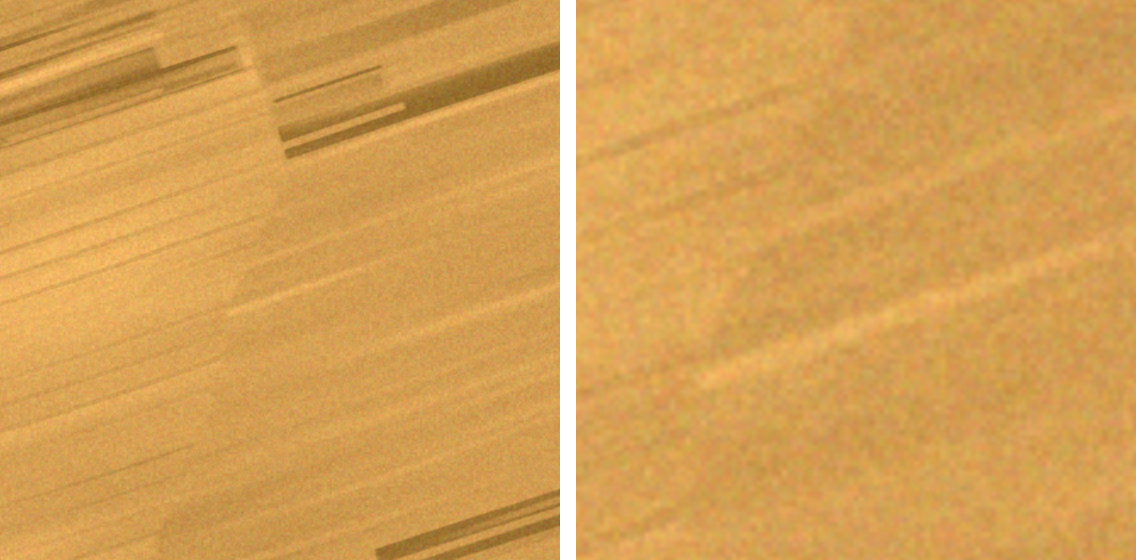
Left, the full canvas; right, a detail of the centre.
Give the GLSL for this texture, as a three.js fragment shader.

```glsl
varying vec2 vUv;

vec3 hash3(vec2 p) {
  vec3 q = fract(p.xyx * vec3(0.1031, 0.1030, 0.0973));
  q += dot(q, q.yxz + 33.33);
  return fract((q.xxy + q.yzz) * q.zyx);
}

// Smooth value noise with three independent channels, each 0 to 1
vec3 noise3(vec2 p) {
  vec2 cell = floor(p);
  vec2 f = fract(p);
  f = f * f * (3.0 - 2.0 * f);
  vec3 low = mix(hash3(cell), hash3(cell + vec2(1.0, 0.0)), f.x);
  vec3 high = mix(hash3(cell + vec2(0.0, 1.0)), hash3(cell + 1.0), f.x);
  return mix(low, high, f.y);
}

// Soft box between two places along the furrows and two across them
float strip(vec2 q, vec2 along, vec2 across) {
  vec2 a = smoothstep(-0.007, 0.007, vec2(q.x - along.x, along.y - q.x));
  vec2 b = smoothstep(-0.004, 0.004, vec2(q.y - across.x, across.y - q.y));
  return a.x * a.y * b.x * b.y;
}

// Long streaks and thin tractor lines, different in each field
float furrows(vec2 q, float field) {
  vec2 shifted = q + vec2(3.7, 5.3) * (field + 1.0);
  float broad = noise3(shifted * vec2(1.3, 24.0)).x - 0.5;
  float fine = noise3(shifted * vec2(2.0, 65.0)).y - 0.5;
  float row = shifted.y / mix(0.043, 0.071, field) + 0.3 * noise3(shifted * 2.0).z;
  float offset = abs(fract(row) - 0.5);
  float strength = noise3(vec2(shifted.x * 2.5, floor(row) * 7.0)).x;
  float line = (1.0 - smoothstep(0.03, 0.15, offset)) * strength;
  return 0.26 * broad + 0.17 * fine + line * mix(-0.26, 0.24, field);
}

vec3 soil(float tone) {
  vec3 dark = vec3(0.58, 0.42, 0.17);
  vec3 tan_ = vec3(0.82, 0.61, 0.315);
  vec3 straw = vec3(0.95, 0.72, 0.39);
  return mix(mix(dark, tan_, smoothstep(0.0, 0.5, tone)), straw, smoothstep(0.5, 1.0, tone));
}

void main() {
  float angle = 0.32;
  vec2 dir = vec2(cos(angle), sin(angle));
  vec2 q = vec2(dot(vUv, dir), dot(vUv, vec2(-dir.y, dir.x)));
  q.y += 0.003 * (noise3(q * vec2(4.0, 9.0)).x - 0.5);

  // Two fields meet at a bent seam
  float seam = 0.71 - 0.72 * max(0.53 - q.y, 0.0);
  seam += 0.05 * (noise3(vec2(1.0, q.y * 22.0)).x - 0.5) * smoothstep(0.55, 0.4, q.y);
  float field = smoothstep(-0.008, 0.008, q.x - seam);
  float tone = mix(0.69, 0.55, field) + mix(furrows(q, 0.0), furrows(q, 1.0), field);
  tone += 0.14 * (noise3(q * vec2(2.5, 5.0) + 8.0).x - 0.5);
  tone += 0.10 * smoothstep(0.45, 0.0, vUv.x) * smoothstep(0.1, 0.4, vUv.y);
  tone -= 0.10 * smoothstep(0.25, 0.0, vUv.y) * smoothstep(0.0, 0.3, vUv.x);

  // Dark ploughed land, upper left
  tone -= 0.36 * strip(q, vec2(-1.0, 0.55), vec2(0.693, 0.785));
  tone -= 0.34 * strip(q, vec2(-1.0, 0.57), vec2(0.812, 1.2));
  tone -= 0.36 * strip(q, vec2(0.55, 0.69), vec2(0.692, 0.742));
  tone -= 0.17 * strip(q, vec2(0.57, 2.0), vec2(0.775, 1.2));
  tone += 0.24 * strip(q, vec2(-1.0, 0.72), vec2(0.794, 0.803));
  tone += 0.32 * strip(q, vec2(0.25, 0.54), vec2(0.703, 0.709));
  float ploughed = strip(q, vec2(-1.0, 0.68), vec2(0.70, 1.2));
  tone += 0.42 * ploughed * (noise3(q * vec2(4.0, 75.0) + 20.0).x - 0.5);

  // Dark bands, upper right
  tone -= 0.42 * strip(q, vec2(0.71, 2.0), vec2(0.517, 0.579));
  tone -= 0.22 * strip(q, vec2(0.71, 0.92), vec2(0.579, 0.613));
  tone -= 0.44 * strip(q, vec2(0.72, 0.925), vec2(0.619, 0.627));
  tone += 0.48 * strip(q, vec2(0.71, 0.94), vec2(0.537, 0.549));
  tone += 0.13 * strip(q, vec2(0.93, 2.0), vec2(0.583, 0.618));
  tone -= 0.16 * strip(q, vec2(0.72, 2.0), vec2(0.655, 0.775));
  tone -= 0.18 * strip(q, vec2(0.93, 2.0), vec2(0.468, 0.492));

  // Dark bands, lower right corner
  tone -= 0.40 * strip(q, vec2(0.64, 2.0), vec2(-0.222, -0.192));
  tone -= 0.34 * strip(q, vec2(0.68, 2.0), vec2(-0.255, -0.236));

  // Soft coloured grain
  vec3 grain = noise3(vUv * 210.0) + 0.8 * noise3(vUv * 330.0 + 41.0) - 0.9;
  float light = dot(grain, vec3(0.333));
  vec3 color = soil(clamp(tone, 0.04, 1.0));
  color += 0.085 * light + 0.06 * (grain - light);
  gl_FragColor = vec4(color, 1.0);
}
```
